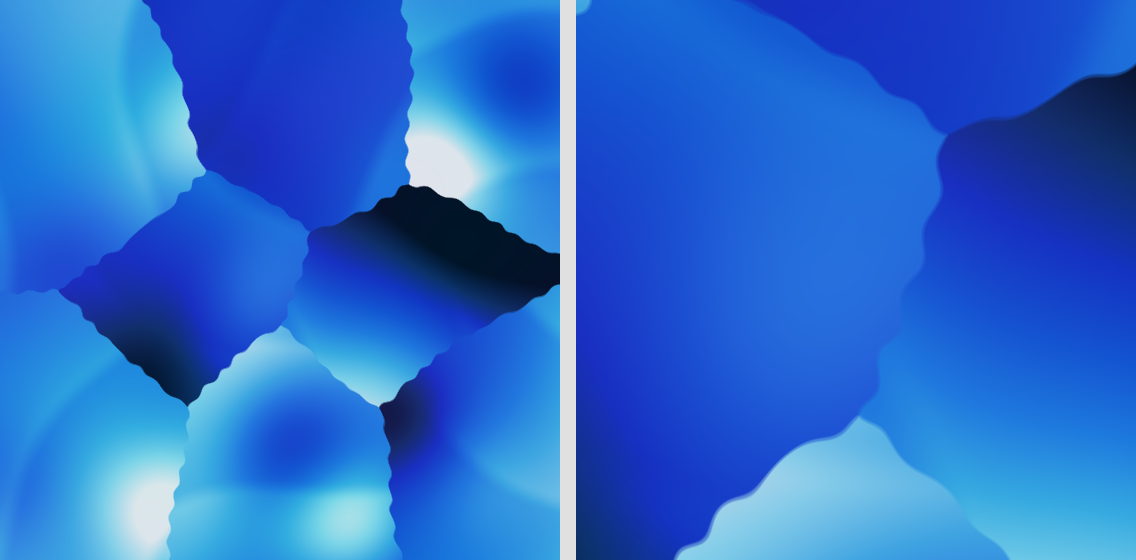
Left, the full canvas; right, a detail of the centre.
Reproduce this background procedurally as a Shadertoy shader.

```glsl
#define CELLS 8
#define EDGE_WIDTH 0.003
#define BEND 0.009
#define SCALLOP 0.0032
#define GLOW_RADIUS 0.12
#define FOLD_DEPTH 0.11
#define FOLD_RATE 3.6
#define WAVE_DEPTH 0.045
#define TINT 0.035

// Cell centres
const vec2 SEED[CELLS] = vec2[CELLS](
    vec2(0.169, 0.688), vec2(0.540, 0.824), vec2(0.918, 0.844), vec2(0.326, 0.499),
    vec2(0.716, 0.421), vec2(0.117, 0.249), vec2(0.534, 0.212), vec2(0.824, 0.266));

// Base tone and its slope in x and y
const vec3 TONE[CELLS] = vec3[CELLS](
    vec3(0.62, 0.15, 0.25), vec3(0.36, 0.30, -0.10), vec3(0.66, -0.30, -0.10), vec3(0.31, 0.30, 0.70),
    vec3(0.42, -1.00, -2.20), vec3(0.63, 0.10, -0.25), vec3(0.68, -0.70, 0.60), vec3(0.50, 1.10, -0.20));

// Soft lights and shadows: position and strength
const vec3 GLOW[CELLS] = vec3[CELLS](
    vec3(0.37, 0.76, 0.28), vec3(0.72, 0.68, 0.08), vec3(0.78, 0.69, 0.40), vec3(0.47, 0.46, 0.18),
    vec3(0.68, 0.29, 0.12), vec3(0.28, 0.10, 0.36), vec3(0.62, 0.07, 0.45), vec3(0.86, 0.12, 0.12));
const vec3 DUSK[CELLS] = vec3[CELLS](
    vec3(0.13, 0.52, 0.18), vec3(0.42, 0.70, 0.08), vec3(0.93, 0.85, 0.34), vec3(0.29, 0.32, 0.12),
    vec3(0.80, 0.56, 0.06), vec3(0.02, 0.13, 0.12), vec3(0.52, 0.20, 0.33), vec3(0.72, 0.25, 0.35));

// Navy to white
const vec3 RAMP[8] = vec3[8](
    vec3(0.03, 0.06, 0.16), vec3(0.07, 0.18, 0.42), vec3(0.09, 0.19, 0.76), vec3(0.09, 0.32, 0.82),
    vec3(0.13, 0.47, 0.87), vec3(0.22, 0.66, 0.88), vec3(0.50, 0.82, 0.91), vec3(0.86, 0.90, 0.92));

vec3 rampColor(float tone) {
    float x = clamp(tone, 0.0, 1.0) * 7.0;
    int i = min(int(x), 6);
    return mix(RAMP[i], RAMP[i + 1], x - float(i));
}

float spot(vec2 p, vec3 s) {
    vec2 d = (p - s.xy) / GLOW_RADIUS;
    return s.z * exp(-dot(d, d));
}

// Layered sines, drawn out vertically
float waves(vec2 p, float phase) {
    vec2 q = p * vec2(15.0, 8.0) + phase;
    q += 0.8 * sin(q.yx * 0.7 + phase);
    return 0.6 * sin(q.x + 0.5 * sin(q.y)) + 0.4 * sin(1.7 * q.y - 0.6 * q.x);
}

// Ramps that build slowly and drop along a crisp crease
float folds(vec2 p, float phase) {
    vec2 dir = vec2(cos(phase), sin(phase));
    vec2 side = vec2(-dir.y, dir.x);
    float f = fract(FOLD_RATE * (dot(p, dir) + 0.04 * sin(9.0 * dot(p, side) + phase)));
    return f * f * (1.0 - smoothstep(0.86, 1.0, f)) - 0.25;
}

vec3 cellColor(int i, vec2 p) {
    float phase = 2.4 * float(i);
    float tone = TONE[i].x + dot(TONE[i].yz, p - SEED[i]);
    tone += spot(p, GLOW[i]) - spot(p, DUSK[i]);
    float wave = waves(p, phase);
    tone += WAVE_DEPTH * wave;
    tone += FOLD_DEPTH * folds(p, phase) * smoothstep(0.1, 0.5, tone);
    // Drift between violet and teal
    float hue = waves(p.yx * 0.8, phase + 2.0);
    return rampColor(tone) + TINT * hue * vec3(0.9, -0.6, 0.1);
}

vec2 roughen(vec2 p) {
    vec2 q = p + BEND * sin(p.yx * 19.0 + vec2(0.5, 2.1));
    return q + SCALLOP * sin(p.yx * 140.0 + 3.0 * sin(p * 37.0));
}

void mainImage(out vec4 fragColor, in vec2 fragCoord) {
    vec2 p = fragCoord / iResolution.y;
    vec2 q = roughen(p);

    // Two nearest cells
    int first = 0, second = 0;
    float near = 1e5, next = 1e5;
    for (int i = 0; i < CELLS; i++) {
        vec2 d = q - SEED[i];
        float dist = dot(d, d);
        if (dist < near) {
            next = near;
            second = first;
            near = dist;
            first = i;
        } else if (dist < next) {
            next = dist;
            second = i;
        }
    }

    // Distance to the shared border, smoothed across it
    float border = 0.5 * (next - near) / distance(SEED[first], SEED[second]);
    float blend = 0.5 - 0.5 * smoothstep(0.0, 0.5 * EDGE_WIDTH, border);
    vec3 color = mix(cellColor(first, p), cellColor(second, p), blend);
    fragColor = vec4(clamp(color, 0.0, 1.0), 1.0);
}
```
